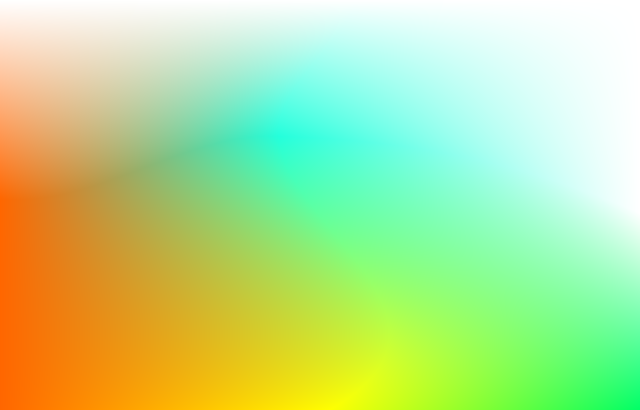
This background is drawn by a WebGL 1 fragment shader. Its source:

```glsl
precision highp float;
// Soft four-patch colour mesh: white top, orange left, cyan heart, yellow and green base.

uniform vec2 u_resolution;

const vec3 WHITE = vec3(1.0);
const vec3 ORANGE = vec3(1.0, 0.4, 0.0);
const vec3 CYAN = vec3(0.14, 1.0, 0.86);
const vec3 YELLOW = vec3(1.0, 1.0, 0.0);
const vec3 GREEN = vec3(0.0, 1.0, 0.4);
const vec2 HEART = vec2(0.436, 0.667);

// Cubic Bezier with its four control values in c.
float bezier(vec4 c, float t) {
  float k = 1.0 - t;
  return dot(c, vec4(k * k * k, 3.0 * k * k * t, 3.0 * k * t * t, t * t * t));
}

// Curve made of two Bezier pieces that meet at the split.
float seam(vec4 first, vec4 second, float split, float x) {
  return x < split
    ? bezier(first, x / split)
    : bezier(second, (x - split) / (1.0 - split));
}

// Maps 0..split..1 to 0..1..2.
float meshCoord(float x, float split) {
  return x < split ? x / split : 1.0 + (x - split) / (1.0 - split);
}

// Blends three colours along a mesh coordinate from 0 to 2.
vec3 blend3(vec3 a, vec3 b, vec3 c, float t) {
  return mix(mix(a, b, min(t, 1.0)), c, max(t - 1.0, 0.0));
}

void main() {
  vec2 uv = gl_FragCoord.xy / u_resolution;

  // Curved seams that divide the canvas into four patches.
  float seamX = seam(vec4(0.515, 0.76, 0.445, HEART.x),
                     vec4(HEART.x, 0.43, 0.53, 0.56), HEART.y, uv.y);
  float seamY = seam(vec4(0.515, 0.49, 0.68, HEART.y),
                     vec4(HEART.y, 0.66, 0.61, 0.48), HEART.x, uv.x);
  vec2 mesh = vec2(meshCoord(uv.x, seamX), meshCoord(uv.y, seamY));

  // Colour rows, then the blend from bottom to top.
  vec3 bottom = blend3(ORANGE, YELLOW, GREEN, mesh.x);
  vec3 middle = blend3(ORANGE, CYAN, WHITE, mesh.x);
  gl_FragColor = vec4(blend3(bottom, middle, WHITE, mesh.y), 1.0);
}
```
